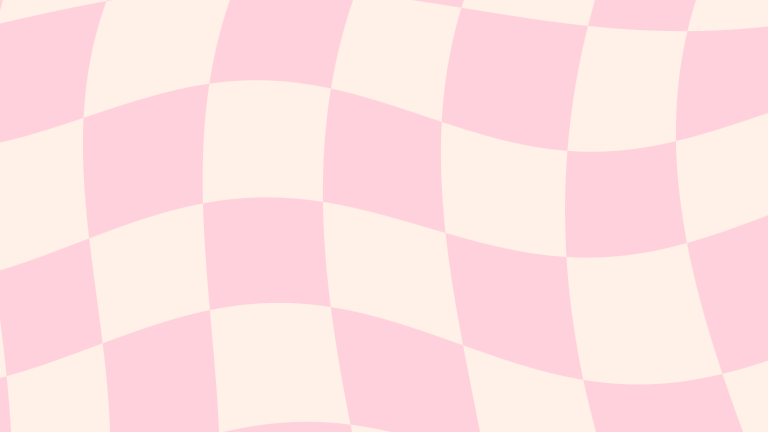
A Shadertoy shader for this pattern:

```glsl
#define CREAM vec3(1.0, 0.945, 0.906)
#define PINK vec3(1.0, 0.818, 0.862)
#define COLUMNS 7
#define ROWS 5
#define TILT_CENTER 0.889
#define TAU 6.2832

// Upright lines: cubic coefficients of x over height, constant term first
const vec4 COLUMN_BEND[COLUMNS] = vec4[COLUMNS](
    vec4(-0.0280, -0.0457, 0.0442, 0.0365),
    vec4( 0.2009, -0.0484, 0.0502, 0.0449),
    vec4( 0.4708, -0.0192, 0.0488, 0.0319),
    vec4( 0.7483, -0.0157, 0.0677, 0.0169),
    vec4( 1.0275, -0.0446, 0.0650, 0.0260),
    vec4( 1.3081, -0.0037, 0.0704, 0.0025),
    vec4( 1.5796, -0.0752, 0.0859, 0.0208));

// Level lines: mean height, amplitude, crest position, wavelength
const vec4 ROW_WAVE[ROWS] = vec4[ROWS](
    vec4( 0.972, 0.0694, 0.532, 2.222),
    vec4( 0.7315, 0.0828, 0.594, 1.551),
    vec4( 0.469, 0.0870, 0.583, 1.620),
    vec4( 0.203, 0.0979, 0.639, 1.690),
    vec4(-0.069, 0.0926, 0.711, 1.667));
const float ROW_TILT[ROWS] = float[ROWS](0.035, 0.0, 0.0445, 0.0082, 0.0);

float columnX(int i, float y) {
    float t = 2.0 * y - 1.0;
    return dot(COLUMN_BEND[i], vec4(1.0, t, t * t, t * t * t));
}

float rowY(int j, float x) {
    vec4 wave = ROW_WAVE[j];
    return wave.x + ROW_TILT[j] * (x - TILT_CENTER)
         + wave.y * cos(TAU * (x - wave.z) / wave.w);
}

// Side of a line as -1 or +1, with a one pixel ramp between
float side(float d) {
    return clamp(2.0 * d / fwidth(d), -1.0, 1.0);
}

void mainImage(out vec4 fragColor, in vec2 fragCoord) {
    vec2 p = fragCoord / iResolution.y;

    // Each crossed line flips the checker sign
    float checker = 1.0;
    for (int i = 0; i < COLUMNS; i++) checker *= side(p.x - columnX(i, p.y));
    for (int j = 0; j < ROWS; j++) checker *= side(p.y - rowY(j, p.x));

    fragColor = vec4(mix(PINK, CREAM, 0.5 + 0.5 * checker), 1.0);
}
```
